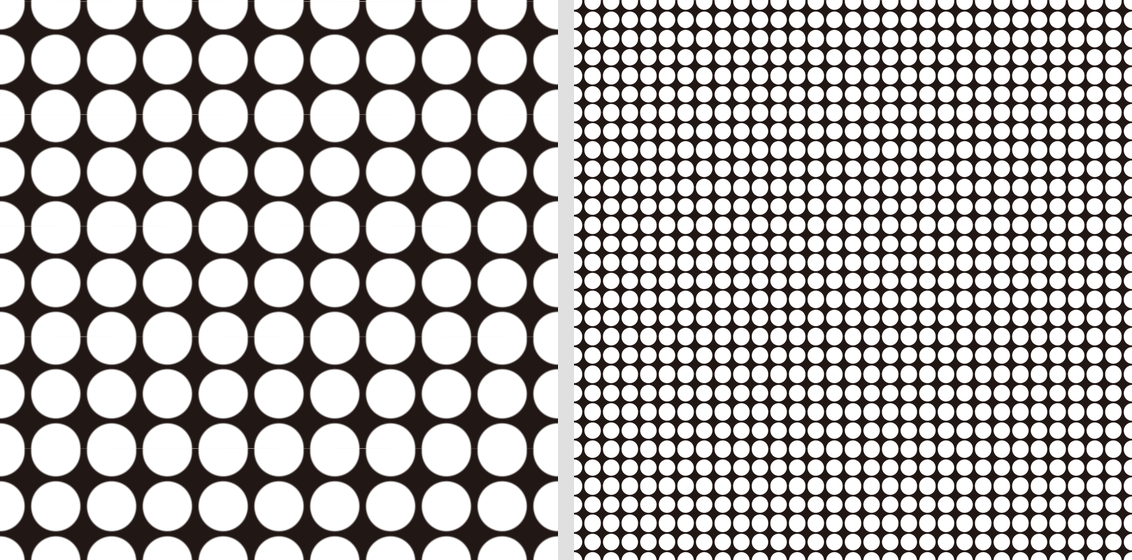
Left: one tile. Right: repeated 3 by 3.
Write a WebGL 2 fragment shader that draws this pattern.

```glsl
#version 300 es
precision highp float;

uniform vec2 u_resolution;
out vec4 fragColor;

const float REPEATS = 10.0;

float hash(vec2 p) {
    vec3 q = fract(p.xyx * vec3(0.1031, 0.1030, 0.0973));
    q += dot(q, q.yzx + 33.33);
    return fract((q.x + q.y) * q.z);
}

// Distance to a circle pulled apart vertically into a short capsule
float capsule(vec2 p, float stretch, float radius) {
    p.y -= clamp(p.y, -stretch, stretch);
    return length(p) - radius;
}

void main() {
    vec2 uv = gl_FragCoord.xy / u_resolution;
    float down = 1.0 - uv.y;

    // Grid with dots centred on whole numbers, rows drifting slightly
    vec2 grid = REPEATS * vec2(uv.x, down);
    grid.y -= 0.051 + 0.02 * sin(6.28319 * down);
    vec2 cell = floor(grid + 0.5);
    vec2 local = grid - cell;
    float row = mod(cell.y, REPEATS);
    float tall = 1.0 - mod(row, 2.0);

    // Every second row is a little taller, by an uneven amount
    float stretch = tall * (0.024 + 0.012 * hash(vec2(row, 7.0)));
    float pixel = REPEATS / min(u_resolution.x, u_resolution.y);
    float soft = max(0.021, 0.75 * pixel);
    float dot_ = 1.0 - smoothstep(-soft, soft, capsule(local, stretch, 0.441));

    // Faint hairline through the tall rows, uneven from gap to gap
    float width = max(0.018, 0.75 * pixel);
    float hairline = tall * (1.0 - smoothstep(0.0, width, abs(local.y + 0.024)));
    float gap = mod(floor(grid.x), REPEATS);
    hairline *= 0.2 + 0.6 * hash(vec2(gap, row));

    vec3 ink = mix(vec3(0.13, 0.09, 0.08), vec3(0.57, 0.55, 0.55), hairline);
    vec3 paper = vec3(1.0 - 0.015 * hairline);
    fragColor = vec4(mix(ink, paper, dot_), 1.0);
}
```
